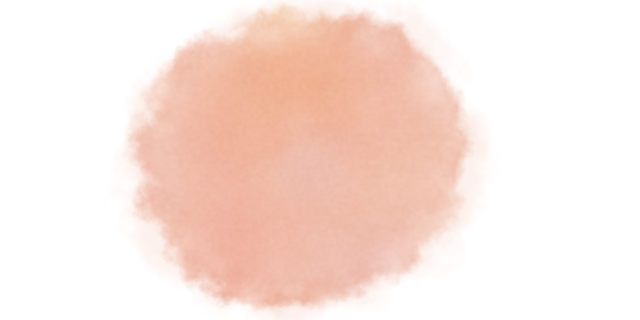
This background is drawn by a Shadertoy shader. Its source:

```glsl
// A soft peach watercolour blot on white paper.
// A warped ellipse gives the outline, gradient noise frays it into a pale
// bleed, and broad tinted washes with fine grain colour the inside.

const vec3 PAPER = vec3(1.0);
const vec3 PEACH = vec3(0.94, 0.735, 0.66);
const vec3 BLEED = vec3(0.965, 0.79, 0.73);
const vec2 BLOT_CENTER = vec2(0.943, 0.507);  // in canvas heights
const vec2 BLOT_RADII = vec2(0.535, 0.472);
const float FRAY = 0.19;           // strength of the ragged outline
const float BLEED_OPACITY = 0.27;
const float MOTTLE = 0.05;         // broad pigment variation
const float GRAIN = 0.022;         // fine paper texture
const int OCTAVES = 5;
const int WASH_COUNT = 9;

// Each wash: center x, center y, radius, opacity
const vec4 WASHES[WASH_COUNT] = vec4[](
    vec4(0.68, 0.50, 0.16, 0.60),
    vec4(0.72, 0.20, 0.15, 0.70),
    vec4(0.48, 0.48, 0.13, 0.70),
    vec4(1.32, 0.40, 0.20, 0.75),
    vec4(1.15, 0.17, 0.15, 0.65),
    vec4(1.20, 0.87, 0.12, 0.65),
    vec4(0.91, 0.75, 0.25, 0.95),
    vec4(0.88, 0.97, 0.10, 0.85),
    vec4(0.98, 0.47, 0.10, 0.75));

const vec3 TINTS[WASH_COUNT] = vec3[](
    vec3(0.94, 0.70, 0.62),
    vec3(0.94, 0.69, 0.62),
    vec3(0.95, 0.78, 0.73),
    vec3(0.945, 0.77, 0.69),
    vec3(0.93, 0.75, 0.72),
    vec3(0.94, 0.75, 0.70),
    vec3(0.94, 0.69, 0.56),
    vec3(0.97, 0.86, 0.75),
    vec3(0.925, 0.74, 0.70));

vec2 hashGradient(vec2 cell) {
    vec3 h = fract(cell.xyx * vec3(0.1031, 0.1030, 0.0973));
    h += dot(h, h.yzx + 33.33);
    float angle = 6.2832 * fract((h.x + h.y) * h.z);
    return vec2(cos(angle), sin(angle));
}

float gradientNoise(vec2 p) {
    vec2 i = floor(p), f = p - i;
    vec2 u = f * f * f * (f * (f * 6.0 - 15.0) + 10.0);
    vec2 e = vec2(1.0, 0.0);
    float a = dot(hashGradient(i), f);
    float b = dot(hashGradient(i + e.xy), f - e.xy);
    float c = dot(hashGradient(i + e.yx), f - e.yx);
    float d = dot(hashGradient(i + e.xx), f - e.xx);
    return mix(mix(a, b, u.x), mix(c, d, u.x), u.y);
}

float fbm(vec2 p) {
    float sum = 0.0, amplitude = 0.6;
    for (int i = 0; i < OCTAVES; i++) {
        sum += amplitude * gradientNoise(p);
        p = mat2(1.6, 1.2, -1.2, 1.6) * p + 7.3;
        amplitude *= 0.58;
    }
    return sum;
}

// Normalised radius of the blot: 1 lies on its outline
float blotRadius(vec2 p) {
    vec2 q = (p - BLOT_CENTER) / BLOT_RADII;
    float angle = atan(q.y, q.x);
    float wobble = 0.025 * sin(2.0 * angle) + 0.02 * cos(4.0 * angle + 2.6);
    return length(q) - wobble;
}

vec3 pigment(vec2 p, float mottle) {
    vec3 color = PEACH;
    vec2 warped = p + 0.07 * vec2(mottle, fbm(p * 4.0 + 31.0));
    for (int i = 0; i < WASH_COUNT; i++) {
        vec2 offset = (warped - WASHES[i].xy) / WASHES[i].z;
        color = mix(color, TINTS[i], WASHES[i].w * exp(-dot(offset, offset)));
    }
    return color;
}

void mainImage(out vec4 fragColor, in vec2 fragCoord) {
    vec2 p = fragCoord / iResolution.y;
    float mottle = fbm(p * 5.0 + 3.0);
    float grain = gradientNoise(p * 70.0) + 0.6 * gradientNoise(p * 37.0 + 9.0);

    // Ragged main coat and a wider, fainter bleed
    float radius = blotRadius(p);
    float frayed = radius + FRAY * fbm(p * 6.5 + 11.0);
    float spread = radius + 1.3 * FRAY * fbm(p * 5.0 + 47.0);
    float coat = 1.0 - smoothstep(0.90, 1.03, frayed);
    float bleed = BLEED_OPACITY * (1.0 - smoothstep(0.96, 1.14, spread));

    // Pigment thins in patches towards the rim
    float rim = smoothstep(0.68, 0.98, radius);
    coat *= 1.0 - rim * clamp(0.22 + 0.8 * mottle, 0.0, 0.6);

    vec3 color = pigment(p, mottle);
    color += vec3(0.3, 0.8, 1.0) * (MOTTLE * mottle + GRAIN * grain);

    vec3 paper = mix(PAPER, BLEED, bleed);
    fragColor = vec4(clamp(mix(paper, color, coat), 0.0, 1.0), 1.0);
}
```
